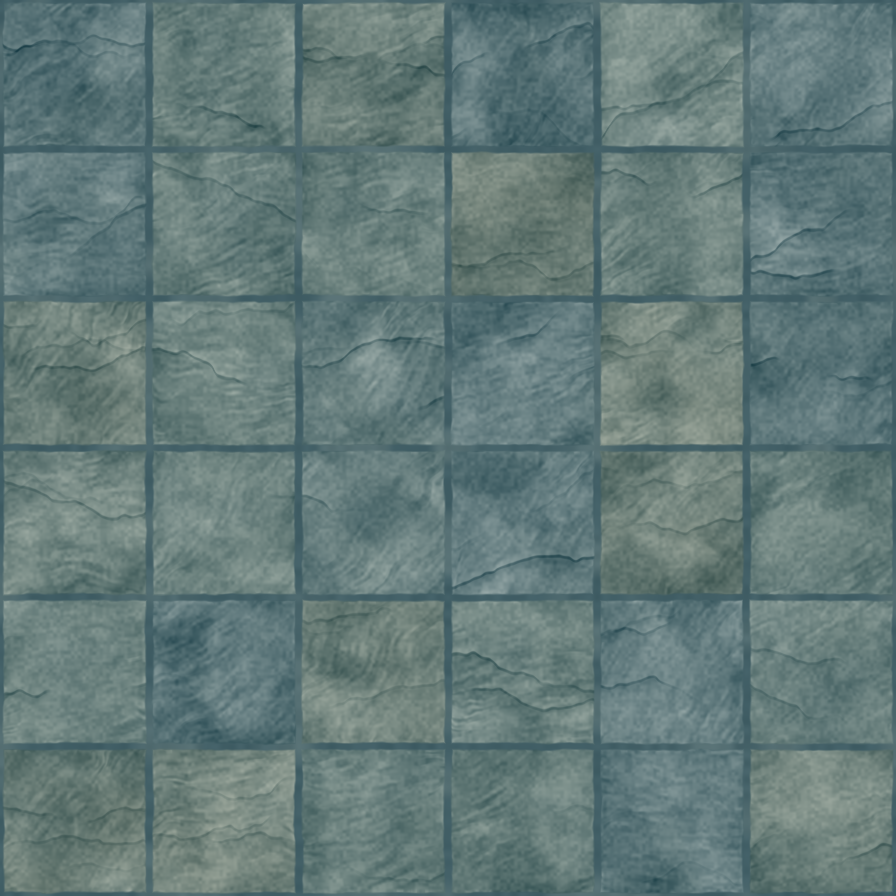
Give the GLSL for this texture, as a WebGL 2 fragment shader.

```glsl
#version 300 es
precision highp float;
precision highp int;

uniform vec2 u_resolution;
out vec4 outColor;

#define TILES 6.0
#define GROUT_WIDTH 0.014
#define EDGE_WOBBLE 0.011
#define CLOUD_AMOUNT 0.31
#define STREAK_AMOUNT 0.125
#define GRAIN_AMOUNT 0.075
#define CRACK_DEPTH 0.13
#define SLATE_GREEN vec3(0.432, 0.517, 0.502)
#define SLATE_BLUE vec3(0.378, 0.478, 0.492)
#define SLATE_OLIVE vec3(0.440, 0.505, 0.470)
#define GROUT_COLOR vec3(0.255, 0.370, 0.398)
#define SHADE_TINT vec3(1.14, 0.97, 0.88)

const float LOCAL_PERIOD = 4096.0;

// Integer hash giving two values in 0..1
vec2 hash2(vec2 cell) {
  uvec2 v = uvec2(ivec2(cell)) * 1664525u + 1013904223u;
  v.x += v.y * 1664525u;
  v.y += v.x * 1664525u;
  v ^= v >> 16u;
  v.x += v.y * 1664525u;
  v.y += v.x * 1664525u;
  v ^= v >> 16u;
  return vec2(v & 65535u) / 65535.0;
}

// Value noise that wraps after a whole number of cells
float noise(vec2 p, float period) {
  vec2 i = floor(p), f = fract(p);
  f = f * f * (3.0 - 2.0 * f);
  vec2 a = mod(i, period), b = mod(i + 1.0, period);
  return mix(mix(hash2(a).x, hash2(vec2(b.x, a.y)).x, f.x),
             mix(hash2(vec2(a.x, b.y)).x, hash2(b).x, f.x), f.y);
}

float fbm(vec2 p) {
  float sum = 0.0, amp = 0.533;
  for (int i = 0; i < 4; i++) {
    sum += amp * noise(p, LOCAL_PERIOD);
    p = mat2(1.6, 1.2, -1.2, 1.6) * p + 19.3;
    amp *= 0.5;
  }
  return sum;
}

// Uneven stone ledges: a thin dark lip, a soft shadow and a lit rim
float cracks(vec2 f, vec2 id, float layered, float px) {
  float relief = 0.0;
  for (float k = 0.0; k < 3.0; k++) {
    vec2 r = hash2(id + 40.0 * (k + 1.0));
    vec2 s = hash2(id + 40.0 * (k + 1.0) + 300.0);
    float slope = mix((r.y - 0.35) * 0.9, 0.05, layered);
    float bend = fbm(vec2(f.x * 2.4 + r.x * 90.0, s.y * 70.0)) - 0.5;
    float curve = 0.10 + 0.8 * r.x + slope * (f.x - 0.5) + 0.36 * bend;
    float d = (f.y - curve) / sqrt(1.0 + slope * slope);
    float fade = smoothstep(0.32, 0.65, noise(vec2(f.x * 3.0 + s.x * 50.0, r.y * 80.0), LOCAL_PERIOD));
    float strength = fade * mix(s.x * s.x, 0.5, layered);
    float lip = 1.0 - smoothstep(0.003, 0.009 + px, abs(d));
    float shadow = smoothstep(-0.09, 0.0, d) * (1.0 - smoothstep(0.0, 0.012, d));
    float rim = smoothstep(0.004, 0.018, d) * (1.0 - smoothstep(0.018, 0.07, d));
    relief += strength * (0.35 * rim - 0.75 * lip - 0.4 * shadow);
  }
  return relief;
}

void main() {
  vec2 p = gl_FragCoord.xy / u_resolution * TILES;
  float px = TILES / min(u_resolution.x, u_resolution.y);

  // Tile cells with slightly ragged borders
  vec2 ragged = vec2(noise(p * 9.0, TILES * 9.0), noise(p * 9.0 + 23.0, TILES * 9.0))
              + 0.5 * vec2(noise(p * 27.0, TILES * 27.0), noise(p * 27.0 + 31.0, TILES * 27.0));
  vec2 q = p + EDGE_WOBBLE * (ragged - 0.75);
  vec2 id = mod(floor(q), TILES);
  vec2 f = fract(q);
  vec2 pick = hash2(id + 7.0), tone = hash2(id + 101.0);
  vec2 local = f + 60.0 * hash2(id + 211.0);

  // Slate hue chosen for each tile
  float olive = smoothstep(0.78, 0.92, pick.x);
  float blue = 1.0 - smoothstep(0.16, 0.42, pick.x);
  float hueDrift = fbm(local * 2.0 + 9.0) - 0.5;
  vec3 color = mix(SLATE_GREEN, SLATE_BLUE, clamp(blue + 0.7 * hueDrift, 0.0, 1.0));
  color = mix(color, SLATE_OLIVE, clamp(olive * (0.75 + hueDrift), 0.0, 1.0));

  // Clouded mineral patches
  float warp = fbm(local * 2.3 + 31.0);
  float clouds = fbm(local * 2.6 + 1.2 * warp) - 0.5;

  // Brushed streaks along a bent cleft direction
  float angle = mix(-0.2, 1.1, pick.y) + 0.9 * (warp - 0.5);
  vec2 along = vec2(cos(angle), sin(angle));
  vec2 brushed = vec2(dot(f - 0.5, along), dot(f - 0.5, vec2(-along.y, along.x)));
  float streaks = noise(brushed * vec2(8.0, 38.0) + 400.0 * tone + 99.0, LOCAL_PERIOD) - 0.5;
  float grain = noise(local * 42.0, LOCAL_PERIOD) - 0.5;
  float patches = smoothstep(0.35, 0.65, fbm(local * 3.0 + 57.0));

  float shade = 0.04 * (tone.x - 0.5) + CLOUD_AMOUNT * clouds;
  shade += STREAK_AMOUNT * streaks * (0.3 + 0.7 * patches) + GRAIN_AMOUNT * grain;
  shade += CRACK_DEPTH * cracks(f, id, olive, px);

  // Worn rim with broken highlights
  vec2 side = min(f, 1.0 - f);
  float edge = min(side.x, side.y);
  float chips = smoothstep(0.45, 0.75, noise(p * 22.0, TILES * 22.0));
  float rim = smoothstep(0.018, 0.028, edge) * (1.0 - smoothstep(0.028, 0.055, edge));
  shade += 0.05 * chips * rim - 0.05 * exp(-edge * 16.0);
  color += SHADE_TINT * shade;

  // Grout with an opaque core, paler where it is worn
  float wear = noise(p * 4.0 + 5.0, TILES * 4.0);
  vec2 core = GROUT_WIDTH * (0.8 + 0.4 * wear) * vec2(1.1, 0.9);
  vec2 lines = 1.0 - smoothstep(core, core + 0.012 + px, side);
  float grout = max(lines.x, lines.y);
  vec3 groutColor = mix(SLATE_BLUE - 0.04, GROUT_COLOR, smoothstep(0.1, 0.6, wear));
  groutColor += 0.04 * (noise(p * 18.0, TILES * 18.0) - 0.5);
  color = mix(color, groutColor, grout);

  outColor = vec4(clamp(color, 0.0, 1.0), 1.0);
}
```
